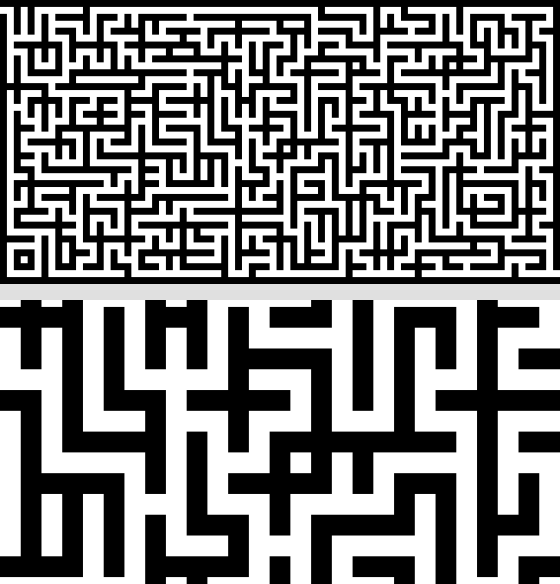
Top: the whole. Bottom: its middle third, enlarged.
This pattern is drawn by a WebGL 2 fragment shader. Its source:

```glsl
#version 300 es
precision highp float;
precision highp int;

uniform vec2 u_resolution;
out vec4 outColor;

const ivec2 CELLS = ivec2(40, 20);
const ivec2 MODULES = 2 * CELLS + 1;   // walls and paths are one module wide
const vec3 WALL_COLOR = vec3(0.0);
const vec3 PATH_COLOR = vec3(1.0);

uint hash(ivec2 p, int salt) {
    uint h = uint(p.x) * 73856093u ^ uint(p.y) * 19349663u ^ uint(salt) * 83492791u;
    h = h * 747796405u + 2891336453u;
    h = ((h >> ((h >> 28) + 4u)) ^ h) * 277803737u;
    return (h >> 22) ^ h;
}

// Directions 0..3: right, up, left, down
ivec2 heading(int k) {
    int s = 1 - (k & 2);
    return (k & 1) == 0 ? ivec2(s, 0) : ivec2(0, s);
}

bool onBorder(ivec2 p) {
    return p.x == 0 || p.y == 0 || p.x == CELLS.x || p.y == CELLS.y;
}

// Border posts follow the frame; even posts grow a wall in a random direction
bool evenLeans(ivec2 p, int k) {
    if (onBorder(p)) return onBorder(p + heading(k));
    return int(hash(p, 7) >> 9) % 4 == (k & 3);
}

// Odd posts grow a wall where the adjoining cells are most open
int oddDirection(ivec2 p) {
    int walls[4] = int[4](0, 0, 0, 0);
    bool taken[4];
    for (int k = 0; k < 4; k++) {
        ivec2 neighbor = p + heading(k);
        int before = (k + 3) & 3;
        taken[k] = evenLeans(neighbor, k + 2);
        int shared = int(taken[k]);
        walls[k] += shared + int(evenLeans(neighbor, k + 1));
        walls[before] += shared + int(evenLeans(neighbor, k + 3));
    }
    int best = 0;
    float lowest = 1e6;
    for (int k = 0; k < 4; k++) {
        int a = walls[k];
        int b = walls[(k + 3) & 3];
        float jitter = float(hash(p, 11 + k) & 1023u) / 1024.0;
        float score = float(a * a + b * b) + 1.5 * jitter + (taken[k] ? 100.0 : 0.0);
        if (score < lowest) {
            lowest = score;
            best = k;
        }
    }
    return best;
}

bool leans(ivec2 p, int k) {
    bool even = ((p.x + p.y) & 1) == 0;
    if (even || onBorder(p)) return evenLeans(p, k);
    return oddDirection(p) == (k & 3);
}

// 1 for a wall module, 0 for a path module
float wallAt(ivec2 module) {
    ivec2 m = clamp(module, ivec2(0), MODULES - 1);
    bool entrance = m == ivec2(0, MODULES.y - 2);
    bool exit = m == ivec2(MODULES.x - 1, 1);
    ivec2 odd = m & 1;
    if (entrance || exit || odd == ivec2(1)) return 0.0;
    if (odd == ivec2(0)) return 1.0;
    int k = odd.x == 1 ? 0 : 1;
    ivec2 post = m / 2;
    return float(leans(post, k) || leans(post + heading(k), k + 2));
}

void main() {
    vec2 moduleSize = u_resolution / vec2(MODULES);
    vec2 position = gl_FragCoord.xy / moduleSize - 0.5;
    ivec2 base = ivec2(floor(position));

    // Blend neighboring modules over one pixel
    vec2 blend = clamp((fract(position) - 0.5) * moduleSize + 0.5, 0.0, 1.0);
    float lower = mix(wallAt(base), wallAt(base + ivec2(1, 0)), blend.x);
    float upper = mix(wallAt(base + ivec2(0, 1)), wallAt(base + ivec2(1)), blend.x);
    float wall = mix(lower, upper, blend.y);

    outColor = vec4(mix(PATH_COLOR, WALL_COLOR, wall), 1.0);
}
```
